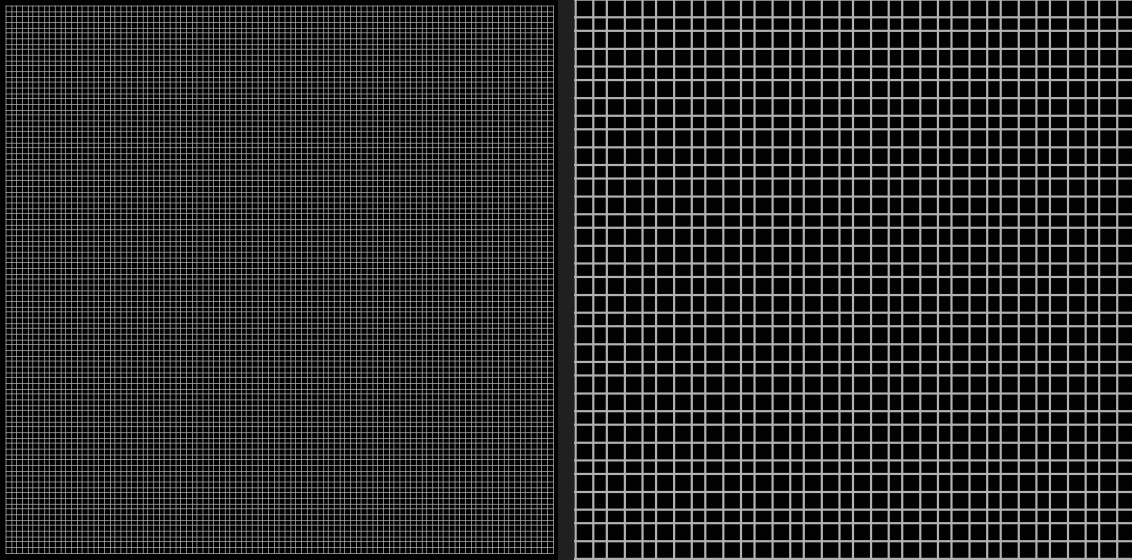
Left, the full canvas; right, a detail of the centre.
A Shadertoy shader for this pattern:

```glsl
// Fine square grid of thin pale grey lines on black, 100 by 100 cells with a narrow margin.

const float CELLS = 100.0;         // repeats across and down
const float CANVAS_CELLS = 102.0;  // canvas width measured in cells
const float MARGIN = 1.1;          // first line, in cells from the left and top
const float LINE_WIDTH = 0.1333;   // in cells
const vec3 BACKGROUND = vec3(0.008);
const vec3 LINE_COLOUR = vec3(0.70);

// Share of a sample of the given size that lies between two bounds.
float boxCoverage(float x, float low, float high, float size) {
    float overlap = min(x + 0.5 * size, high) - max(x - 0.5 * size, low);
    return clamp(overlap / size, 0.0, 1.0);
}

// Lines sit slightly off the even spacing, in a cycle of three.
float lineCentre(float index) {
    float phase = mod(index, 3.0);
    float shift = phase < 0.5 ? 0.0 : (phase < 1.5 ? 0.076 : -0.1);
    return index + shift;
}

// Coverage by the nearest line of one family.
float lineCoverage(float x, float size) {
    float centre = lineCentre(clamp(round(x), 0.0, CELLS));
    return boxCoverage(x, centre - 0.5 * LINE_WIDTH, centre + 0.5 * LINE_WIDTH, size);
}

// Coverage by the full extent of the grid along one axis.
float extentCoverage(float x, float size) {
    float low = lineCentre(0.0) - 0.5 * LINE_WIDTH;
    float high = lineCentre(CELLS) + 0.5 * LINE_WIDTH;
    return boxCoverage(x, low, high, size);
}

void mainImage(out vec4 fragColor, in vec2 fragCoord) {
    // Cell coordinates, counted from the upper left.
    float sampleSize = CANVAS_CELLS / iResolution.x;
    vec2 fromTopLeft = vec2(fragCoord.x, iResolution.y - fragCoord.y);
    vec2 cell = fromTopLeft * sampleSize - MARGIN;

    // Two line families, each cut off at the outer frame.
    float vertical = lineCoverage(cell.x, sampleSize) * extentCoverage(cell.y, sampleSize);
    float horizontal = lineCoverage(cell.y, sampleSize) * extentCoverage(cell.x, sampleSize);

    // Crossings take the union of both coverages.
    float ink = 1.0 - (1.0 - vertical) * (1.0 - horizontal);
    fragColor = vec4(mix(BACKGROUND, LINE_COLOUR, ink), 1.0);
}
```
